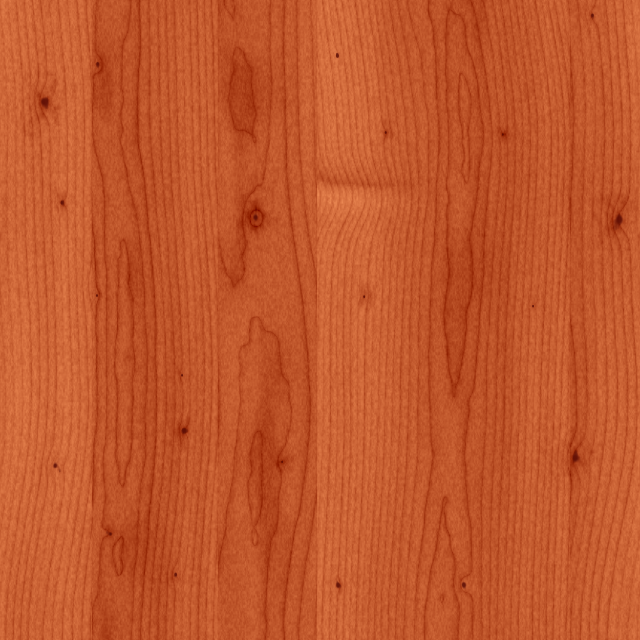
A WebGL 2 fragment shader for this texture:

```glsl
#version 300 es
precision highp float;
// Reddish softwood planks with vertical growth rings, wide heart figure and knots.
// Each plank has a ring-count field, flat near its heart and steep outside it;
// whole numbers of that field become dark latewood lines, then grain is added.
uniform vec2 u_resolution;
out vec4 fragColor;

float hash(vec2 p) {
  vec3 q = fract(p.xyx * vec3(0.1031, 0.1030, 0.0973));
  q += dot(q, q.yzx + 33.33);
  return fract((q.x + q.y) * q.z);
}

float noise(vec2 p) {
  vec2 i = floor(p), f = fract(p);
  f = f * f * (3.0 - 2.0 * f);
  return mix(mix(hash(i), hash(i + vec2(1, 0)), f.x),
             mix(hash(i + vec2(0, 1)), hash(i + vec2(1, 1)), f.x), f.y);
}

// Scattered knots: x = dark core, y = stained halo, z = bending of the rings.
vec3 knots(vec2 p) {
  vec3 sum = vec3(0);
  vec2 cell = floor(p * 8.0);
  float ragged = 0.4 + 1.2 * noise(p * vec2(150, 95));
  for (int k = 0; k < 9; k++) {
    vec2 c = cell + vec2(k % 3 - 1, k / 3 - 1);
    if (hash(c + 71.0) > 0.34) continue;
    vec2 site = (c + 0.15 + 0.7 * vec2(hash(c + 5.0), hash(c + 19.0))) / 8.0;
    float size = mix(0.0018, 0.006, pow(hash(c + 43.0), 2.0));
    vec2 d = (p - site) * vec2(1.0, 0.75);
    float r = length(d);
    sum.x += 1.0 - smoothstep(0.4, 1.5, r * ragged / size);
    sum.y += exp(-r * ragged / (size * 2.6)) * hash(c + 87.0);
    sum.z += size * 240.0 * exp(-dot(d, d) / (size * size * 14.0));
  }
  return sum;
}

// Signed distance across the plank from its wandering heart line.
float heartOffset(vec2 p, int plank) {
  float centre = vec4(0.83, 0.185, 0.395, 0.70)[plank];
  return p.x - centre - 0.045 * (noise(vec2(plank * 9, p.y * 2.6)) - 0.5);
}

// Number of growth rings counted outward from the heart.
float rings(vec2 p, int plank) {
  float u = heartOffset(p, plank);
  float density = vec4(78, 92, 56, 100)[plank];
  vec2 shift = vec2(plank * 17, plank * 31);
  float heart = exp(-u * u / 0.0025);
  float h = density * u * u / (abs(u) + 0.045);
  h += mix(0.7, 2.3, heart) * noise(p * vec2(15, 3.6) + shift);
  h += mix(0.12, 0.55, heart) * noise(p * vec2(45, 14) + shift);
  h += 0.22 * heart * noise(p * vec2(90, 45) + shift);
  h += knots(p).z;
  // Rings swerve where a branch crosses the fourth plank.
  if (plank == 3) {
    float y = (p.y - 0.69) / 0.05;
    h += 2.6 * exp(-y * y) * (1.0 - smoothstep(0.54, 0.69, p.x));
  }
  return h;
}

void main() {
  vec2 p = gl_FragCoord.xy / u_resolution;
  vec4 seams = vec4(0.143, 0.34, 0.495, 0.89);
  int plank = int(dot(step(seams, vec4(p.x)), vec4(1))) % 4;
  vec4 gap = abs(seams - p.x);
  float seam = min(min(gap.x, gap.y), min(gap.z, gap.w));
  if (p.x < seams.x) p.x += 1.0;
  float u = heartOffset(p, plank);
  float heart = exp(-u * u / 0.004);

  // Latewood lines: soft on the inner side, crisp on the outer side.
  float h = rings(p, plank);
  float e = 0.0008;
  vec2 slope = vec2(rings(p + vec2(e, 0), plank), rings(p + vec2(0, e), plank)) - h;
  float steep = max(length(slope) / e, 6.0);
  float inner = (1.0 - fract(h)) / steep, outer = fract(h) / steep;
  float line = max(exp(-inner / 0.0027), exp(-outer / 0.0014));
  float halo = max(exp(-inner / 0.011), exp(-outer / 0.004));
  float strength = mix(0.45, 1.0, hash(vec2(floor(h + 0.5) + 50.0, plank)));

  // Tone: darker at the heart, paler outside, with lengthwise streaks.
  float tone = 0.61 + 0.33 * smoothstep(0.02, 0.19, abs(u));
  tone += u * vec4(0, -0.4, 0, -0.55)[plank];
  tone += 0.16 * (noise(p * vec2(48, 2.5)) - 0.5) + 0.14 * (noise(p * vec2(8, 3)) - 0.5);
  tone -= strength * mix(0.50, 0.64, heart) * line;
  tone -= strength * mix(0.04, 0.20, heart) * halo;
  tone -= 0.30 * heart * smoothstep(0.6, 0.95, noise(p * vec2(24, 7) + 63.0));
  tone -= 0.12 * exp(-seam / 0.0015);

  // Shaded fold with a pale lower lip beside the branch.
  if (plank == 3) {
    float y = p.y - 0.713 + 0.08 * (p.x - 0.5) - 0.012 * noise(p * vec2(25, 5));
    float reach = 1.0 - smoothstep(0.54, 0.69, p.x);
    tone -= reach * 0.45 * exp(-abs(y) / (y > 0.0 ? 0.018 : 0.006));
    tone += reach * 0.22 * exp(-pow((y + 0.026) / 0.018, 2.0));
  }

  // Fine fibres and pores.
  tone += 0.30 * (noise(p * vec2(430, 190)) - 0.5);
  tone += 0.22 * (noise(p * vec2(610, 410) + 40.0) - 0.5);

  vec3 knot = knots(p);
  tone -= 1.1 * knot.y;
  vec3 color = mix(vec3(0.63, 0.20, 0.06), vec3(0.84, 0.44, 0.25), tone);
  color = mix(color, vec3(0.36, 0.05, 0.02), 0.85 * min(knot.x, 1.0));
  fragColor = vec4(clamp(color, 0.0, 1.0), 1.0);
}
```
